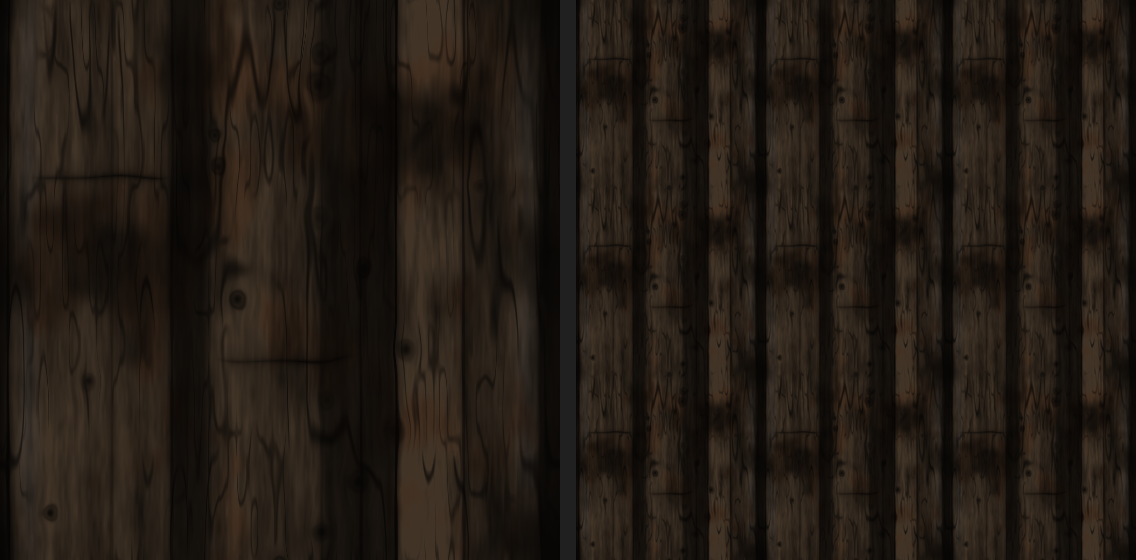
Left, the tile; right, the same tile 3 across and 3 down.
Reproduce this texture procedurally as a Shadertoy shader.

```glsl
#define BOARDS 9
#define KNOTS 16
#define SPLITS 2
#define EDGE_BLUR 0.014
#define SEAM_WIDTH 0.0035
#define WOBBLE 0.010
#define GRAIN 0.75
#define CRACKS 0.65
#define DARK_WOOD vec3(0.018, 0.014, 0.010)
#define PALE_WOOD vec3(0.255, 0.203, 0.152)
#define GREY_WOOD vec3(0.165, 0.150, 0.138)
#define RUST vec3(0.150, 0.085, 0.045)

// Left edge, tone and seam strength of each board
const vec3 boards[BOARDS] = vec3[BOARDS](
    vec3(0.015, 0.54, 0.9), vec3(0.200, 0.46, 0.35), vec3(0.308, 0.17, 0.7),
    vec3(0.375, 0.55, 0.3), vec3(0.575, 0.23, 0.4), vec3(0.645, 0.17, 0.7),
    vec3(0.708, 0.72, 1.0), vec3(0.828, 0.46, 0.7), vec3(0.965, 0.10, 0.4));

float hash(vec2 p) {
    vec3 q = fract(p.xyx * 0.1031);
    q += dot(q, q.yzx + 33.33);
    return fract((q.x + q.y) * q.z);
}

// Value noise with a whole number of cells per tile
float noise(vec2 uv, vec2 cells) {
    vec2 p = uv * cells, i = floor(p), f = fract(p);
    f = f * f * (3.0 - 2.0 * f);
    vec2 a = mod(i, cells), b = mod(i + 1.0, cells);
    return mix(mix(hash(a), hash(vec2(b.x, a.y)), f.x),
               mix(hash(vec2(a.x, b.y)), hash(b), f.x), f.y);
}

float fbm(vec2 uv, vec2 cells) {
    float sum = 0.0, amp = 0.5;
    for (int i = 0; i < 4; i++) {
        sum += amp * noise(uv + 0.137 * float(i), cells);
        cells *= 2.0;
        amp *= 0.5;
    }
    return sum / 0.9375;
}

// Shortest signed offset on the wrapped tile
vec2 wrapped(vec2 d) { return fract(d + 0.5) - 0.5; }

// Thin vertical fissures along the middle contour of the noise
float fissures(vec2 uv, vec2 cells, float width) {
    float line = abs(noise(uv, cells) - 0.5);
    float mask = smoothstep(0.5, 0.75, noise(uv + 0.31, vec2(14.0, 5.0)));
    return mask * (1.0 - smoothstep(0.0, width, line));
}

void mainImage(out vec4 fragColor, in vec2 fragCoord) {
    vec2 uv = fragCoord / iResolution.xy;
    vec2 grainUv = uv;
    grainUv.x += WOBBLE * (fbm(uv, vec2(6.0, 4.0)) - 0.5);

    // Scattered knots bend the grain around them
    float knotShade = 0.0;
    for (int i = 0; i < KNOTS; i++) {
        float k = float(i);
        vec2 centre = vec2(hash(vec2(k, 7.0)), fract(k * 0.618 + 0.05));
        float radius = mix(0.007, 0.017, pow(hash(vec2(k, 19.0)), 2.0));
        vec2 d = wrapped(uv - centre) * vec2(1.0, 0.85);
        float r = length(d) / radius * (0.8 + 0.4 * noise(uv, vec2(60.0)));
        float ring = 0.35 * exp(-pow((r - 1.4) * 3.0, 2.0));
        float core = exp(-r * r * 0.8) * mix(0.35, 0.9, hash(vec2(k, 3.0)));
        knotShade = max(knotShade, core + ring * hash(vec2(k, 41.0)));
        grainUv.x -= d.x * 0.6 * exp(-dot(d, d) / (radius * radius * 6.0));
    }

    // Board tones with soft borders and dark seams
    float tone = 0.0, seam = 0.0;
    float wear = noise(uv, vec2(9.0, 14.0));
    float x = uv.x + 0.5 * (grainUv.x - uv.x);
    for (int i = 0; i < BOARDS; i++) {
        float left = boards[i].x;
        float right = i + 1 < BOARDS ? boards[i + 1].x : 1.0 + boards[0].x;
        float inside = abs(wrapped(vec2(x - 0.5 * (left + right))).x) - 0.5 * (right - left);
        tone += boards[i].y * (1.0 - smoothstep(-EDGE_BLUR, EDGE_BLUR, inside));
        float d = abs(wrapped(vec2(x - left)).x);
        float width = SEAM_WIDTH * (0.4 + wear);
        float line = 1.0 - smoothstep(0.3 * width, 1.5 * width, d);
        seam = max(seam, boards[i].z * max(line * 0.9, 0.5 * exp(-d / 0.012)));
    }

    // Stains, long streaks and fine fibres
    float stains = fbm(uv + 0.23, vec2(5.0, 4.0));
    float blotches = fbm(uv, vec2(18.0, 9.0));
    float streaks = fbm(grainUv, vec2(28.0, 2.0));
    float fibres = fbm(grainUv + 0.4, vec2(90.0, 6.0));
    float pores = noise(grainUv, vec2(230.0, 34.0));
    tone *= mix(0.5, 1.35, smoothstep(0.27, 0.65, stains));
    tone *= 1.0 + GRAIN * ((streaks - 0.5) * 1.1 + (fibres - 0.5) * 0.9
        + (blotches - 0.5) * 0.8 + (pores - 0.5) * 0.28);

    // Fissures and two smoky splits across the boards
    float cracks = max(fissures(grainUv, vec2(34.0, 3.0), 0.06),
                       0.7 * fissures(grainUv + 0.17, vec2(80.0, 9.0), 0.10));
    tone *= 1.0 - CRACKS * cracks;
    for (int i = 0; i < SPLITS; i++) {
        vec2 d = wrapped(uv - vec2(0.18, 0.69) - float(i) * vec2(0.33, -0.33));
        d.y += 0.018 * (noise(uv, vec2(14.0, 3.0)) - 0.5);
        float span = 1.0 - smoothstep(0.09, 0.135, abs(d.x));
        float split = 0.5 * exp(-abs(d.y) / 0.004) + 0.3 * exp(-abs(d.y) / 0.016);
        tone *= 1.0 - span * split * (0.6 + 0.6 * wear);
    }
    tone *= (1.0 - seam) * (1.0 - clamp(knotShade, 0.0, 0.9));

    // Pale chips, weathered grey bands and faint rust
    float chips = smoothstep(0.85, 0.97, noise(grainUv, vec2(170.0, 48.0)));
    tone += 0.12 * chips * smoothstep(0.55, 0.75, blotches) * tone;
    vec3 color = mix(DARK_WOOD, PALE_WOOD, clamp(tone, 0.0, 1.0));
    float side = abs(wrapped(vec2(uv.x - 0.995)).x) - 0.055;
    float grey = exp(-pow(side / 0.018, 2.0)) * smoothstep(0.25, 0.65, stains);
    color = mix(color, GREY_WOOD * (0.35 + 1.1 * tone), 0.6 * grey);
    float rust = smoothstep(0.56, 0.75, fbm(uv + 0.6, vec2(9.0, 5.0)));
    color = mix(color, RUST * (0.2 + 1.4 * tone), 0.4 * rust);
    fragColor = vec4(color, 1.0);
}
```
